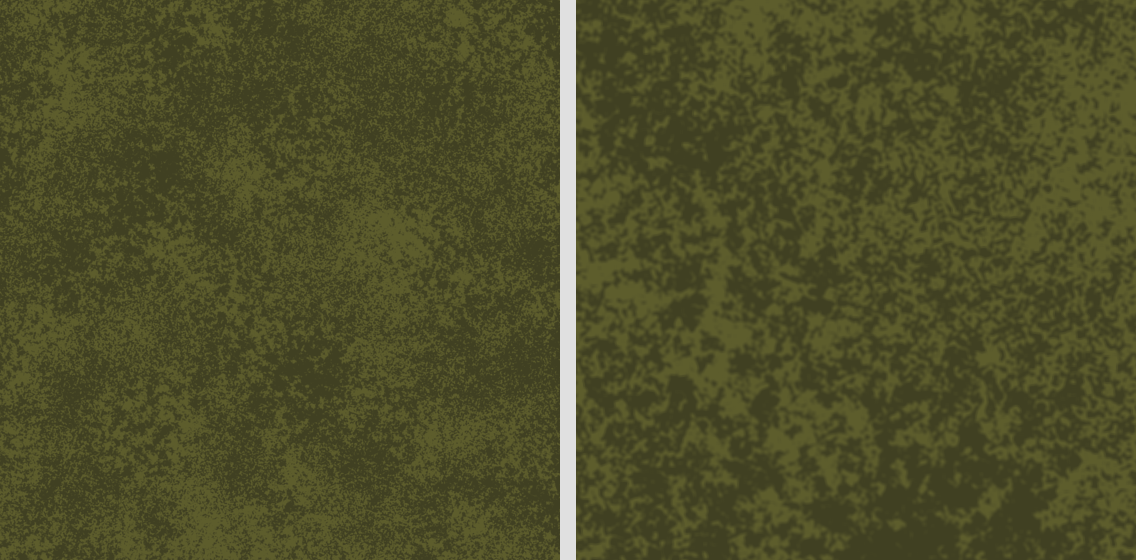
Left: the whole. Right: its middle third, enlarged.
A WebGL 1 fragment shader for this texture:

```glsl
precision highp float;
// Mottled olive surface: fine dark and light specks gathered in soft patches.
// Broad gradient noise shifts the balance of a fine grain field, which is
// cut at a soft threshold and averaged over a few samples.

uniform vec2 u_resolution;

const vec3 DARK_OLIVE = vec3(0.250, 0.250, 0.133);
const vec3 LIGHT_OLIVE = vec3(0.364, 0.364, 0.174);

const float PATCH_FREQ = 3.0;       // cells across the canvas
const float PATCH_GAIN = 0.9;
const float PATCH_STRENGTH = 0.52;  // relative to the grain
const float GRAIN_FREQ = 48.0;
const float COARSE_GAIN = 0.95;     // octave gain where specks are large
const float FINE_GAIN = 1.5;        // octave gain where specks are tiny
const float REGION_FREQ = 5.0;      // size of coarse and fine regions
const float LACUNARITY = 1.86;
const float NOISE_DEVIATION = 0.23; // spread of one noise octave
const float THRESHOLD = 0.22;
const float EDGE_SOFTNESS = 0.85;
const float SAMPLE_SPACING = 0.0012;
const float TAU = 6.28319;

float hash(vec2 p) {
  vec3 q = fract(p.xyx * 0.1031);
  q += dot(q, q.yzx + 33.33);
  return fract((q.x + q.y) * q.z);
}

// Projection of an offset on the random gradient of a lattice corner.
float cornerSlope(vec2 cell, vec2 offset) {
  float angle = TAU * hash(cell);
  return dot(vec2(cos(angle), sin(angle)), offset);
}

float gradientNoise(vec2 p) {
  vec2 cell = floor(p);
  vec2 f = p - cell;
  vec2 w = f * f * f * (f * (f * 6.0 - 15.0) + 10.0);
  vec2 e = vec2(1.0, 0.0);
  float bottom = mix(cornerSlope(cell, f), cornerSlope(cell + e, f - e), w.x);
  float top = mix(cornerSlope(cell + e.yx, f - e.yx),
                  cornerSlope(cell + e.xx, f - e.xx), w.x);
  return mix(bottom, top, w.y);
}

// Four rotated octaves, scaled to a spread of about one for any gain.
float fractalNoise(vec2 p, float gain) {
  const mat2 turn = mat2(0.8, 0.6, -0.6, 0.8);
  float sum = 0.0;
  float power = 0.0;
  float amplitude = 1.0;
  for (int octave = 0; octave < 4; octave++) {
    sum += amplitude * gradientNoise(p);
    power += amplitude * amplitude;
    amplitude *= gain;
    p = turn * p * LACUNARITY + vec2(17.3, 41.7);
  }
  return sum / (NOISE_DEVIATION * sqrt(power));
}

void main() {
  vec2 uv = gl_FragCoord.xy / min(u_resolution.x, u_resolution.y);

  // Slow variation: share of light specks and their size.
  float patches = PATCH_STRENGTH
                * fractalNoise(uv * PATCH_FREQ + vec2(8.4, 23.6), PATCH_GAIN);
  float region = gradientNoise(uv * REGION_FREQ + vec2(61.2, 5.8));
  float gain = mix(COARSE_GAIN, FINE_GAIN, smoothstep(-0.35, 0.35, region));

  // Thresholded grain, averaged over a two by two block.
  float light = 0.0;
  for (int row = 0; row < 2; row++) {
    for (int column = 0; column < 2; column++) {
      vec2 shift = (vec2(float(column), float(row)) - 0.5) * SAMPLE_SPACING;
      vec2 grainPoint = (uv + shift) * GRAIN_FREQ + vec2(90.5, 70.1);
      float level = patches + fractalNoise(grainPoint, gain);
      light += 0.25 * smoothstep(THRESHOLD - EDGE_SOFTNESS,
                                 THRESHOLD + EDGE_SOFTNESS, level);
    }
  }

  gl_FragColor = vec4(mix(DARK_OLIVE, LIGHT_OLIVE, light), 1.0);
}
```
